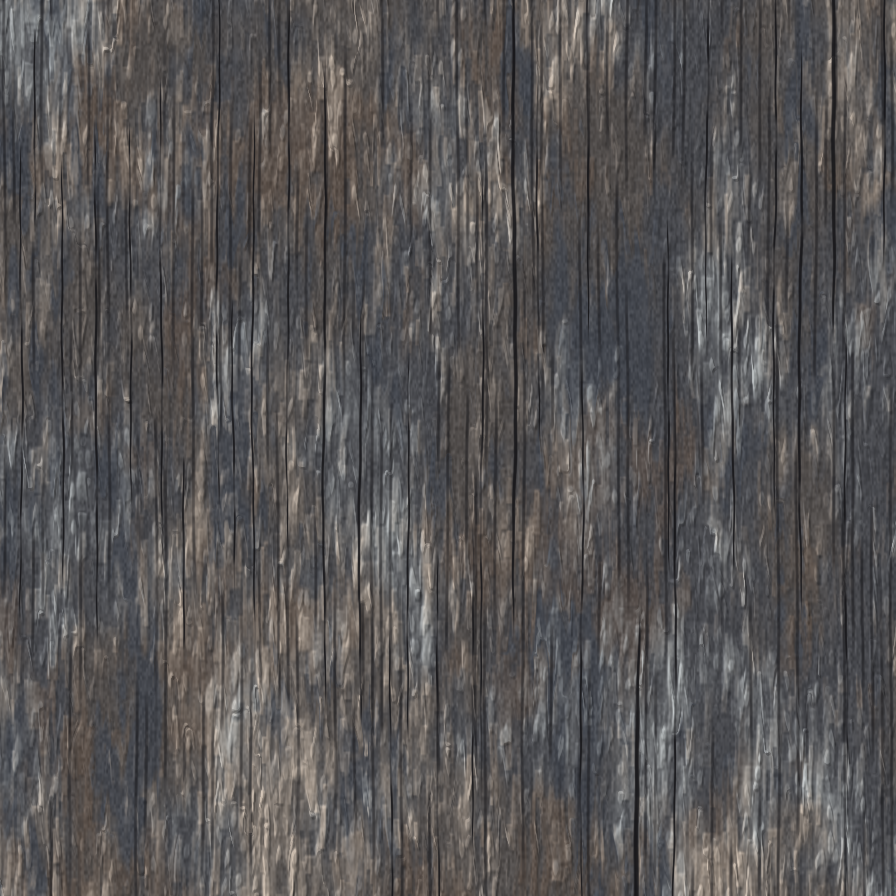
Give the GLSL for this texture, as a three.js fragment shader.

```glsl
varying vec2 vUv;

const vec3 SLATE = vec3(0.258, 0.274, 0.306);
const vec3 UMBER = vec3(0.318, 0.302, 0.295);
const vec3 RUST = vec3(0.385, 0.320, 0.275);
const vec3 ASH = vec3(0.600, 0.615, 0.618);
const vec3 STRAW = vec3(0.640, 0.595, 0.550);
const vec3 SOOT = vec3(0.085, 0.083, 0.095);

float hash(vec2 p) {
  vec3 q = fract(p.xyx * 0.1031);
  q += dot(q, q.yzx + 33.33);
  return fract((q.x + q.y) * q.z);
}

float valueNoise(vec2 p) {
  vec2 cell = floor(p);
  vec2 f = fract(p);
  f = f * f * (3.0 - 2.0 * f);
  float low = mix(hash(cell), hash(cell + vec2(1.0, 0.0)), f.x);
  float high = mix(hash(cell + vec2(0.0, 1.0)), hash(cell + 1.0), f.x);
  return mix(low, high, f.y);
}

float cloud(vec2 p) {
  return 0.45 * valueNoise(p) + 0.3 * valueNoise(p * 2.1 + 17.0)
       + 0.25 * valueNoise(p * 4.3 + 41.0);
}

// Random level per cell, blended narrowly at the borders
float cellLevel(vec2 p, float sharpness) {
  vec2 home = floor(p);
  vec2 sum = vec2(0.0, 0.0001);
  for (int j = -1; j <= 1; j++) {
    for (int i = -1; i <= 1; i++) {
      vec2 cell = home + vec2(float(i), float(j));
      vec2 site = cell + vec2(hash(cell), hash(cell + 57.0));
      sum += exp(-sharpness * distance(site, p)) * vec2(hash(cell + 113.0), 1.0);
    }
  }
  return sum.x / sum.y;
}

// Broken lengths of one fibre column, with crisp ends
float strand(float column, float y) {
  float t = y * mix(0.6, 1.5, hash(vec2(column, 5.0))) + 40.0 * hash(vec2(column, 9.0));
  float piece = floor(t);
  float here = hash(vec2(column, piece));
  float next = hash(vec2(column, piece + 1.0));
  return mix(here, next, smoothstep(0.90, 1.0, fract(t)));
}

float strands(vec2 p, vec2 scale) {
  float x = p.x * scale.x + 0.5 * sin(p.x * scale.x * 0.7);
  x += 0.9 * valueNoise(p * vec2(35.0, 24.0));
  float column = floor(x);
  float y = p.y * scale.y;
  return mix(strand(column, y), strand(column + 1.0, y), smoothstep(0.25, 0.75, fract(x)));
}

float fibres(vec2 p) {
  return 0.4 * strands(p, vec2(120.0, 14.0)) + 0.35 * strands(p + 3.0, vec2(205.0, 24.0))
       + 0.25 * valueNoise(p * vec2(310.0, 30.0));
}

// Chipped flakes whose ends are combed along the fibres
float flakes(vec2 p, float comb) {
  vec2 torn = p + vec2(0.0, 0.05 * comb);
  return 0.55 * cellLevel(torn * vec2(44.0, 14.0), 34.0)
       + 0.45 * cellLevel(torn * vec2(95.0, 36.0) + 23.0, 30.0);
}

float relief(vec2 p) {
  return 0.5 * fibres(p) + 0.5 * flakes(p, strands(p, vec2(150.0, 9.0)));
}

// Thin dark seams on some columns
float seams(vec2 p, float count) {
  float x = p.x * count;
  float gate = valueNoise(vec2(floor(x) * 7.0, p.y * 6.0 + 30.0 * hash(vec2(floor(x), 2.0))));
  return smoothstep(0.55, 0.75, gate) * (1.0 - smoothstep(0.04, 0.26, abs(fract(x) - 0.5)));
}

// Long tapered vertical splits
float splits(vec2 p) {
  float dark = 0.0;
  for (int i = 0; i < 32; i++) {
    float n = float(i);
    float bold = pow(hash(vec2(n, 11.0)), 6.0);
    float along = (p.y - hash(vec2(n, 7.0))) / mix(0.10, 0.42, hash(vec2(n, 19.0)));
    float taper = clamp(1.0 - along * along, 0.0, 1.0);
    float sway = 0.0007 * sin(p.y * 15.0 + n) + 0.0004 * sin(p.y * 71.0 + n * 2.0);
    float across = abs(p.x - (n + hash(vec2(n, 3.0))) / 32.0 - sway);
    float core = (0.0006 + 0.0024 * bold) * taper;
    float gaps = mix(0.4, 1.0, smoothstep(0.2, 0.5, valueNoise(vec2(n * 5.0, p.y * 20.0)) + bold));
    float line = 1.0 - smoothstep(core * 0.5, core + 0.0012, across);
    dark = max(dark, line * gaps * smoothstep(0.0, 0.25, taper));
  }
  return dark;
}

void main() {
  vec2 p = vUv;
  p.x += 0.0012 * sin(p.y * 8.0 + p.x * 11.0) + 0.0004 * sin(p.y * 29.0 + p.x * 37.0);

  // Broad zones of wear, tar and rust, ragged along the fibres
  float comb = strands(p, vec2(150.0, 9.0));
  float fibre = fibres(p) - 0.5;
  float flake = flakes(p, comb) - 0.5;
  vec2 ragged = p + vec2(0.0, 0.06 * comb);
  float zone = cloud(ragged * vec2(11.0, 5.0) + 5.0) - 0.5;
  float tar = smoothstep(0.52, 0.68, cloud(ragged * vec2(19.0, 6.0) + 83.0) + 0.15 * flake);
  float rust = smoothstep(0.48, 0.75, cloud(p * vec2(9.0, 6.0) + 131.0) + 0.4 * fibre);
  float warmth = smoothstep(0.34, 0.70, cloud(p * vec2(9.0, 5.0) + 201.0) + 0.3 * fibre);

  // Weathered pale fibres over dark wood
  float wear = 1.05 * zone + 0.48 * fibre + 0.42 * flake - 0.15 * tar;
  float worn = smoothstep(-0.34, 0.40, wear);
  vec3 base = mix(SLATE, UMBER, (0.35 + 0.65 * warmth) * (1.0 - 0.8 * tar));
  base = mix(base, RUST, 0.5 * rust * (1.0 - tar));
  vec3 color = mix(base, mix(ASH, STRAW, warmth), worn);

  // Side light on the relief, with fine grain
  float slope = relief(p) - relief(p + vec2(-0.0019, 0.0030));
  float rough = mix(1.0, 0.5, tar) * (0.7 + 0.5 * worn);
  color *= 1.0 + clamp(1.05 * slope * rough, -0.5, 0.28);
  color += 0.08 * (valueNoise(p * vec2(440.0, 230.0)) - 0.5);

  // Seams and splits
  color = mix(color, SOOT, 0.5 * seams(p, 95.0));
  color = mix(color, SOOT, 0.88 * splits(p));
  gl_FragColor = vec4(clamp(color, 0.0, 1.0), 1.0);
}
```
